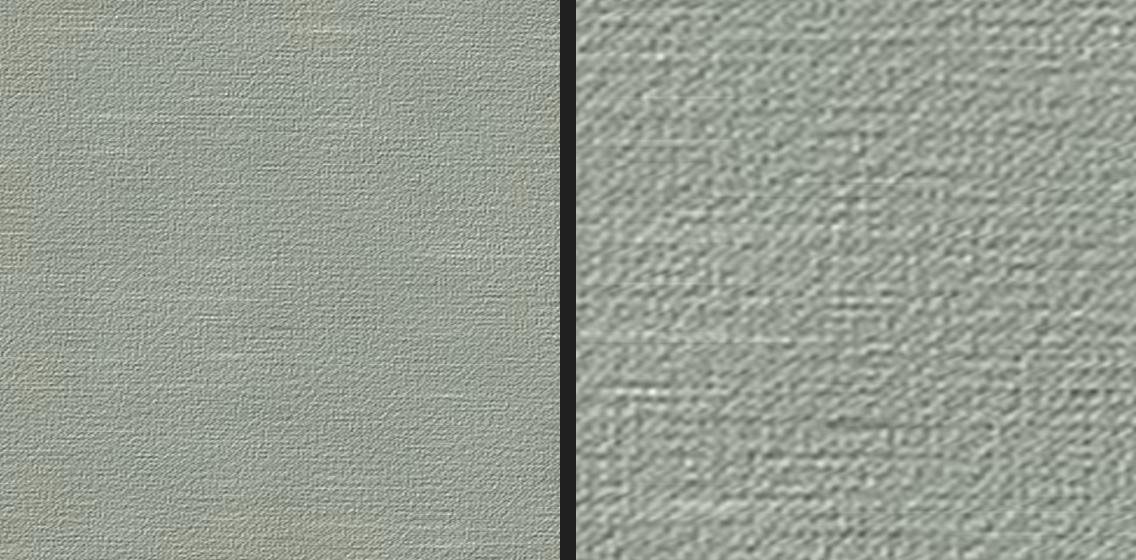
Left, the full canvas; right, a detail of the centre.
Reproduce this texture procedurally as a three.js fragment shader.

```glsl
varying vec2 vUv;

const vec3 CLOTH = vec3(0.599, 0.621, 0.580);
const vec3 BEIGE_SHIFT = vec3(0.006, 0.0, -0.013);
const vec3 GREEN_SHIFT = vec3(-0.008, 0.002, 0.002);

float hash(vec2 p) {
  return fract(sin(dot(p, vec2(127.1, 311.7))) * 43758.5453);
}

// Smooth value noise, 0 to 1
float noise(vec2 p) {
  vec2 cell = floor(p);
  vec2 f = fract(p);
  f = f * f * (3.0 - 2.0 * f);
  float low = mix(hash(cell), hash(cell + vec2(1.0, 0.0)), f.x);
  float high = mix(hash(cell + vec2(0.0, 1.0)), hash(cell + vec2(1.0, 1.0)), f.x);
  return mix(low, high, f.y);
}

// Noise that stands out from its two neighbours, so broad variation cancels
float ridge(vec2 uv, vec2 cells, vec2 across, float seed) {
  vec2 p = uv * cells + seed;
  return noise(p) - 0.5 * (noise(p + across) + noise(p - across));
}

// Fine diagonal ribs, loosened by uneven threads
float twill(vec2 uv, vec2 ribs, float looseness, float seed) {
  float warp = (noise(uv * vec2(14.0, 22.0) + seed) - 0.5) * 5.0;
  float jitter = (noise(uv * vec2(40.0, 220.0) + seed) - 0.5) * looseness;
  float strength = 0.6 + 0.8 * noise(uv * vec2(24.0, 50.0) + seed + 41.0);
  return sin(6.28318 * dot(uv, ribs) + warp + jitter) * strength;
}

// Sparse long horizontal threads; a higher threshold leaves fewer
float slubs(vec2 uv, vec2 cells, float threshold, float seed) {
  float thread = noise(uv * cells + seed);
  float broken = 0.5 + 0.5 * noise(uv * vec2(90.0, cells.y) + seed + 7.0);
  return smoothstep(threshold, 1.0, thread) * broken;
}

// Faint beige patches toward the borders, cooler green inside
vec3 tint(vec2 uv) {
  vec2 fromCentre = abs(uv - 0.5) * 2.0;
  float border = smoothstep(0.6, 1.0, max(fromCentre.x, fromCentre.y));
  float beige = smoothstep(0.5, 0.8, noise(uv * 9.0 + 5.0)) * border;
  float green = smoothstep(0.5, 0.9, noise(uv * 11.0 + 63.0)) * (1.0 - border);
  return BEIGE_SHIFT * beige + GREEN_SHIFT * green;
}

void main() {
  vec2 upward = vec2(0.0, 1.0);
  vec2 slanted = vec2(1.0, -1.0);

  // Weave, with a faint counter twill
  float shade = 0.050 * twill(vUv, vec2(100.0, -114.0), 3.2, 3.7);
  shade += 0.018 * twill(vUv, vec2(104.0, 116.0), 3.2, 29.1);
  shade += 0.195 * ridge(vUv, vec2(240.0, 256.0), slanted, 11.0);

  // Horizontal yarns, long and short
  shade += 0.085 * ridge(vUv, vec2(8.0, 240.0), upward, 27.0);
  shade += 0.095 * ridge(vUv, vec2(55.0, 250.0), upward, 52.0);

  // Bright and dark slubs
  shade += 0.11 * slubs(vUv, vec2(5.0, 235.0), 0.76, 87.0);
  shade -= 0.08 * slubs(vUv, vec2(8.0, 235.0), 0.77, 103.0);

  // Broad unevenness
  shade += 0.02 * (noise(vUv * vec2(9.0, 14.0) + 131.0) - 0.5);

  gl_FragColor = vec4(CLOTH + shade + tint(vUv), 1.0);
}
```
